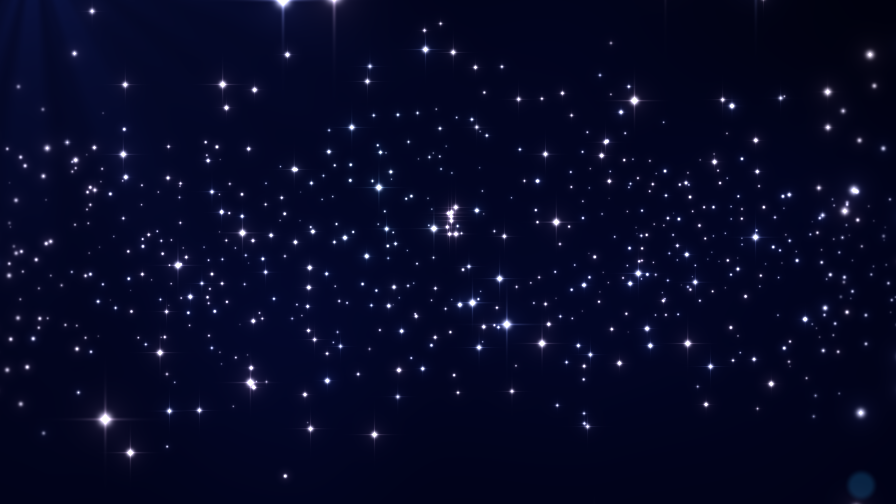
Give the GLSL for this background, as a Shadertoy shader.

```glsl
const vec3 DEEP_SKY = vec3(0.0, 0.004, 0.075);
const vec3 SKY_POOL = vec3(0.008, 0.020, 0.080);
const vec3 RAY_BLUE = vec3(0.045, 0.075, 0.19);
const vec3 STAR_WHITE = vec3(1.0, 0.98, 1.0);
const vec3 HALO_BLUE = vec3(0.42, 0.52, 1.0);
const vec3 HALO_WARM = vec3(0.85, 0.64, 0.80);
const vec3 HALO_TEAL = vec3(0.30, 0.75, 0.95);
const vec3 BOKEH_TEAL = vec3(0.03, 0.13, 0.17);
const vec2 BOKEH_POS = vec2(0.82, 0.037);
const vec2 CLUSTER_POS = vec2(0.014, 0.565);
const vec2 RAY_ORIGIN = vec2(-0.82, 1.12);
const float BAND_Y = 0.51;         // height of the star band
const float HALO_GAIN = 0.24;
const float SPIKE_GAIN = 0.55;
const int CLUSTER_STARS = 8;

float hash(vec2 p) {
    return fract(sin(dot(p, vec2(127.1, 311.7))) * 43758.5);
}

vec2 hash2(vec2 p) {
    return vec2(hash(p), hash(p + 37.3));
}

float noise(vec2 p) {
    vec2 i = floor(p), f = fract(p);
    f = f * f * (3.0 - 2.0 * f);
    return mix(mix(hash(i), hash(i + vec2(1, 0)), f.x),
               mix(hash(i + vec2(0, 1)), hash(i + vec2(1, 1)), f.x), f.y);
}

// Halo tint drifts from warm at the left to blue, with teal near the centre
vec3 haloTint(vec2 pos, float pick) {
    float warm = smoothstep(0.35, 0.8, pick + 0.2 - 0.25 * pos.x);
    float teal = exp(-dot(pos - vec2(-0.12, 0.62), pos - vec2(-0.12, 0.62)) * 22.0);
    return mix(mix(HALO_BLUE, HALO_WARM, warm), HALO_TEAL, 0.7 * teal);
}

// Round core, soft halo and a four-armed cross; reach limits the glow
vec3 star(vec2 d, float radius, float arm, float gain, float reach, vec3 tint) {
    float dist = length(d);
    float window = 1.0 - smoothstep(0.5 * reach, reach, dist);
    float core = 1.35 * exp(-dist * dist / (radius * radius));
    float halo = HALO_GAIN * exp(-dist / (1.9 * radius));
    float thin = max(0.24 * radius, 0.55 / iResolution.y);
    vec2 a = abs(d);
    vec2 cross2 = exp(-a / max(arm, 0.001) - a.yx * a.yx / (thin * thin));
    float spikes = SPIKE_GAIN * (cross2.x + cross2.y) * step(0.001, arm);
    return gain * window * (STAR_WHITE * core + tint * halo
                            + mix(tint, STAR_WHITE, 0.4) * spikes);
}

// One jittered grid of stars, thinned by the band and by clumps
vec3 starLayer(vec2 p, float cell, float radius, float armRatio,
               float density, float bandWidth, float minGain, float seed) {
    vec3 sum = vec3(0.0);
    vec2 base = floor(p / cell);
    for (int j = -1; j <= 1; j++)
    for (int i = -1; i <= 1; i++) {
        vec2 id = base + vec2(i, j);
        vec2 key = id + seed;
        vec2 pos = (id + 0.1 + 0.8 * hash2(key)) * cell;
        float offBand = (pos.y - BAND_Y) / bandWidth;
        float clump = smoothstep(0.15, 0.8, noise(pos * 7.0 + seed));
        float chance = density * exp(-offBand * offBand) * mix(0.35, 1.5, clump);
        if (hash(key + 71.7) > chance) continue;
        float size = hash(key + 13.1);
        float near = smoothstep(0.05, 0.45, abs(pos.y - BAND_Y));
        float blur = smoothstep(0.58, 0.85, abs(pos.x));
        float r = radius * mix(0.75, 1.4, size * size) * (1.0 + 0.25 * near + 0.35 * blur);
        float arm = r * armRatio * (1.0 - 0.85 * blur);
        float gain = mix(minGain, 1.0, size) * (1.0 - 0.3 * blur);
        sum += star(p - pos, r, arm, gain, cell, haloTint(pos, hash(key + 5.9)));
    }
    return sum;
}

vec3 sky(vec2 p) {
    vec2 q = (p - vec2(0.0, 0.47)) * vec2(1.1, 1.7);
    vec3 col = DEEP_SKY + SKY_POOL * exp(-dot(q, q)) * mix(0.6, 1.25, noise(p * 3.0));
    // Faint slanted rays from the upper left
    vec2 r = p - RAY_ORIGIN;
    float streak = mix(0.6, 1.2, noise(vec2(atan(r.y, r.x) * 9.0, 2.0)));
    col += RAY_BLUE * streak * exp(-2.9 * length(r));
    col *= 1.0 - 0.35 * smoothstep(0.1, 0.9, p.x) * smoothstep(0.55, 1.0, p.y);
    return col;
}

void mainImage(out vec4 fragColor, in vec2 fragCoord) {
    vec2 p = vec2(fragCoord.x - 0.5 * iResolution.x, fragCoord.y) / iResolution.y;
    vec3 col = sky(p);

    // From distant dust to the nearest flares
    col += starLayer(p, 0.026, 0.0019, 0.0, 0.40, 0.20, 0.15, 3.0);
    col += starLayer(p, 0.042, 0.0029, 1.2, 0.42, 0.28, 0.30, 19.0);
    col += starLayer(p, 0.085, 0.0044, 2.2, 0.38, 0.44, 0.55, 47.0);
    col += starLayer(p, 0.280, 0.0095, 2.8, 0.36, 0.75, 0.85, 83.0);

    // Tight bright knot in the middle
    for (int i = 0; i < CLUSTER_STARS; i++) {
        vec2 h = hash2(vec2(i, 9.0));
        vec2 pos = CLUSTER_POS + (h - 0.5) * vec2(0.034, 0.060);
        col += star(p - pos, mix(0.003, 0.006, h.x), 0.010, 0.75, 0.1, HALO_WARM);
    }

    // Out-of-focus disc in the corner
    col += BOKEH_TEAL * (1.0 - smoothstep(0.018, 0.034, length(p - BOKEH_POS)));

    fragColor = vec4(clamp(col, 0.0, 1.0), 1.0);
}
```
